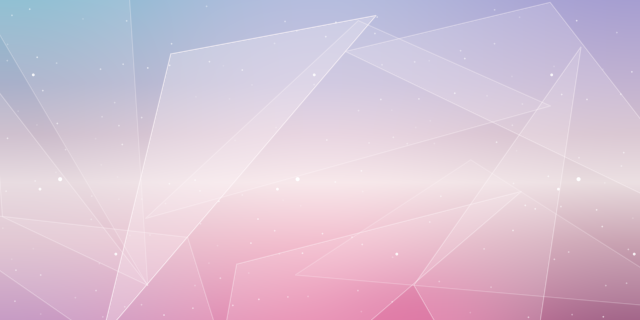
Reproduce this background procedurally as a Shadertoy shader.

```glsl
const float LINE_WIDTH = 0.0013;
const float STAR_CELL = 0.083;
const float STAR_DENSITY = 0.6;
const float STAR_RADIUS = 0.0017;
const float BRIGHT_SPACING = 0.81;
const float BRIGHT_SHIFT = 0.068;
const vec3 SHEET_COLOR = vec3(1.0, 0.97, 0.98);
const vec3 ROSE_GLOW = vec3(0.88, 0.47, 0.65);

float hash(vec2 p) {
    return fract(sin(dot(p, vec2(127.1, 311.7))) * 43758.5453);
}

float cross2(vec2 a, vec2 b) {
    return a.x * b.y - a.y * b.x;
}

float segmentDistance(vec2 p, vec2 a, vec2 b) {
    vec2 ap = p - a, ab = b - a;
    return length(ap - ab * clamp(dot(ap, ab) / dot(ab, ab), 0.0, 1.0));
}

// Negative inside the triangle
float triangleDistance(vec2 p, vec2 a, vec2 b, vec2 c) {
    float d = min(segmentDistance(p, a, b), min(segmentDistance(p, b, c), segmentDistance(p, c, a)));
    float winding = sign(cross2(b - a, c - a));
    float side = min(cross2(b - a, p - a), min(cross2(c - b, p - b), cross2(a - c, p - c)) * 1.0);
    if (winding < 0.0) {
        side = min(-cross2(b - a, p - a), min(-cross2(c - b, p - b), -cross2(a - c, p - c)));
    }
    return side > 0.0 ? -d : d;
}

// Translucent triangle with a fine bright rim
void addSheet(inout vec3 color, vec2 p, vec2 a, vec2 b, vec2 c, float fill, float rim) {
    float px = 1.0 / iResolution.y;
    float d = triangleDistance(p, a, b, c);
    float inside = 1.0 - smoothstep(-px, px, d);
    float edge = 1.0 - smoothstep(LINE_WIDTH - 0.5 * px, LINE_WIDTH + px, abs(d));
    color = mix(color, SHEET_COLOR, max(fill * inside, rim * edge));
}

// Blend from left through centre to right
vec3 across(float x, vec3 left, vec3 centre, vec3 right) {
    return mix(mix(left, centre, smoothstep(0.0, 0.5, x)), right, smoothstep(0.5, 1.0, x));
}

float ramp(float low, float high, float y) {
    return clamp((y - low) / (high - low), 0.0, 1.0);
}

vec3 sky(vec2 uv) {
    vec3 bottom = across(uv.x, vec3(0.78, 0.61, 0.77), vec3(0.91, 0.55, 0.69), vec3(0.64, 0.40, 0.54));
    vec3 low = across(uv.x, vec3(0.87, 0.76, 0.81), vec3(0.95, 0.75, 0.81), vec3(0.79, 0.64, 0.70));
    vec3 band = across(uv.x, vec3(0.90, 0.85, 0.87), vec3(0.97, 0.91, 0.92), vec3(0.91, 0.86, 0.87));
    vec3 mauve = across(uv.x, vec3(0.79, 0.73, 0.79), vec3(0.90, 0.82, 0.87), vec3(0.83, 0.75, 0.80));
    vec3 lilac = across(uv.x, vec3(0.66, 0.69, 0.79), vec3(0.80, 0.77, 0.87), vec3(0.76, 0.70, 0.82));
    vec3 top = across(uv.x, vec3(0.52, 0.73, 0.81), vec3(0.71, 0.74, 0.87), vec3(0.65, 0.62, 0.82));
    vec3 color = mix(bottom, low, ramp(0.0, 0.245, uv.y));
    color = mix(color, band, ramp(0.245, 0.43, uv.y));
    color = mix(color, mauve, ramp(0.43, 0.58, uv.y));
    color = mix(color, lilac, ramp(0.58, 0.74, uv.y));
    color = mix(color, top, ramp(0.74, 1.0, uv.y));
    vec2 fromRose = (uv - vec2(0.64, -0.02)) / vec2(0.14, 0.16);
    return mix(color, ROSE_GLOW, 0.75 * exp(-dot(fromRose, fromRose)));
}

float disc(vec2 p, vec2 centre, float radius) {
    float px = 1.0 / iResolution.y;
    return 1.0 - smoothstep(radius - 0.5 * px, radius + px, length(p - centre));
}

// One fine star in some of the cells
float dust(vec2 p) {
    vec2 cell = floor(p / STAR_CELL);
    vec2 spot = 0.1 + 0.8 * vec2(hash(cell + 3.7), hash(cell + 9.2));
    float lit = step(hash(cell), STAR_DENSITY) * mix(0.15, 0.6, hash(cell + 5.1));
    return lit * disc(p, (cell + spot) * STAR_CELL, STAR_RADIUS);
}

// A row of bright stars whose middle one is shifted
float brightRow(vec2 p, vec2 first, float shift, float radius) {
    float light = 0.0;
    for (int i = 0; i < 3; i++) {
        float x = float(i) * BRIGHT_SPACING + shift * float(i % 2);
        light = max(light, disc(p, first + vec2(x, 0.0), radius));
    }
    return light;
}

void mainImage(out vec4 fragColor, in vec2 fragCoord) {
    vec2 p = fragCoord / iResolution.y;
    vec3 color = sky(fragCoord / iResolution.xy);

    // Left fan
    addSheet(color, p, vec2(0.398, 1.104), vec2(0.461, 0.109), vec2(-0.078, 1.023), 0.10, 0.28);
    addSheet(color, p, vec2(0.461, 0.109), vec2(0.008, 0.323), vec2(-0.021, 0.734), 0.10, 0.32);
    addSheet(color, p, vec2(-0.292, 0.357), vec2(0.586, 0.258), vec2(0.789, -0.393), 0.10, 0.32);
    // Central sheets
    addSheet(color, p, vec2(0.534, 0.831), vec2(1.174, 0.951), vec2(0.320, -0.052), 0.26, 0.65);
    addSheet(color, p, vec2(0.456, 0.318), vec2(1.719, 0.669), vec2(1.120, 0.935), 0.10, 0.32);
    // Right and lower sheets
    addSheet(color, p, vec2(1.081, 0.839), vec2(1.719, 0.992), vec2(2.286, 0.260), 0.15, 0.38);
    addSheet(color, p, vec2(1.815, 0.852), vec2(1.294, 0.109), vec2(1.620, -0.458), 0.14, 0.40);
    addSheet(color, p, vec2(0.924, 0.141), vec2(1.471, 0.500), vec2(2.214, 0.029), 0.07, 0.24);
    addSheet(color, p, vec2(0.740, 0.174), vec2(1.628, 0.401), vec2(0.628, -0.456), 0.13, 0.38);

    // Stars
    float light = dust(p);
    light = max(light, 0.85 * brightRow(p, vec2(0.104, 0.766), BRIGHT_SHIFT, 0.0035));
    light = max(light, brightRow(p, vec2(0.188, 0.440), -BRIGHT_SHIFT, 0.0055));
    light = max(light, 0.85 * brightRow(p, vec2(0.125, 0.409), -BRIGHT_SHIFT, 0.0035));
    light = max(light, 0.85 * brightRow(p, vec2(0.362, 0.206), BRIGHT_SHIFT, 0.0035));
    fragColor = vec4(mix(color, vec3(1.0), light), 1.0);
}
```
